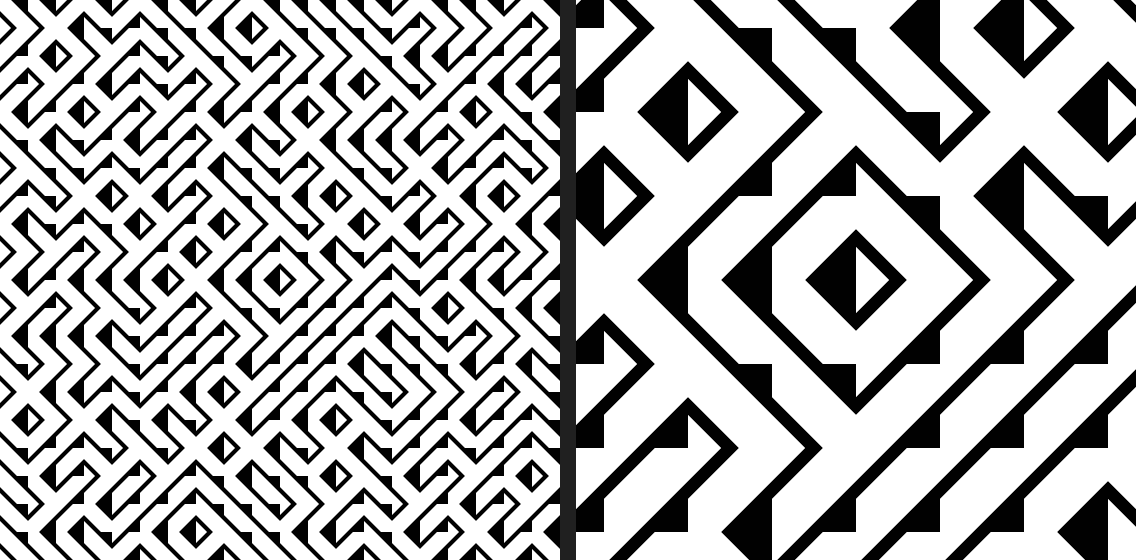
Left, the full canvas; right, a detail of the centre.
This pattern is drawn by a Shadertoy shader. Its source:

```glsl
// Random diagonal maze in relief: every square cell holds a white diagonal band.
// The corner on its right is a solid triangle, the corner on its left only a
// stroke, so neighbouring cells join into shaded, outlined corridors.

const float CELLS = 20.0;     // cells across the canvas
const float CORNER = 0.604;   // leg of a corner triangle, in cells
const vec3 PAPER = vec3(1.0);
const vec3 INK = vec3(0.005);

float hash(vec2 p) {
    return fract(sin(dot(p, vec2(127.1, 311.7))) * 43758.5453);
}

// Antialiased step: 0 below the edge, 1 above it, over the given width.
float softStep(float edge, float x, float width) {
    return clamp((x - edge) / width + 0.5, 0.0, 1.0);
}

// Ink of one cell at local position f; pixel is the pixel size in cells.
float cellInk(vec2 cell, vec2 f, float pixel) {
    // Mirror half of the cells so the band runs the other way.
    float y = hash(cell) < 0.5 ? f.y : 1.0 - f.y;
    float across = f.x + y;               // 0 at left corner, 2 at right corner
    float width = pixel * sqrt(2.0);

    // The inner edge at 1 - CORNER lines the stroke up with solid neighbours.
    float stroke = softStep(1.0 - CORNER, across, width)
                 - softStep(CORNER, across, width);
    float solid = softStep(2.0 - CORNER, across, width);
    return stroke + solid;
}

// Blend the four cells around the nearest grid corner by their pixel overlap.
float mazeInk(vec2 p, float pixel) {
    vec2 corner = floor(p + 0.5);
    vec2 overlap = clamp((p - corner) / pixel + 0.5, 0.0, 1.0);
    float ink = 0.0;
    for (int j = 0; j < 2; j++) {
        for (int i = 0; i < 2; i++) {
            vec2 side = vec2(i, j);
            vec2 cell = corner - 1.0 + side;
            vec2 share = mix(1.0 - overlap, overlap, side);
            ink += share.x * share.y * cellInk(cell, p - cell, pixel);
        }
    }
    return ink;
}

void mainImage(out vec4 fragColor, in vec2 fragCoord) {
    float pixel = CELLS / iResolution.y;
    float ink = mazeInk(fragCoord * pixel, pixel);
    fragColor = vec4(mix(PAPER, INK, ink), 1.0);
}
```
